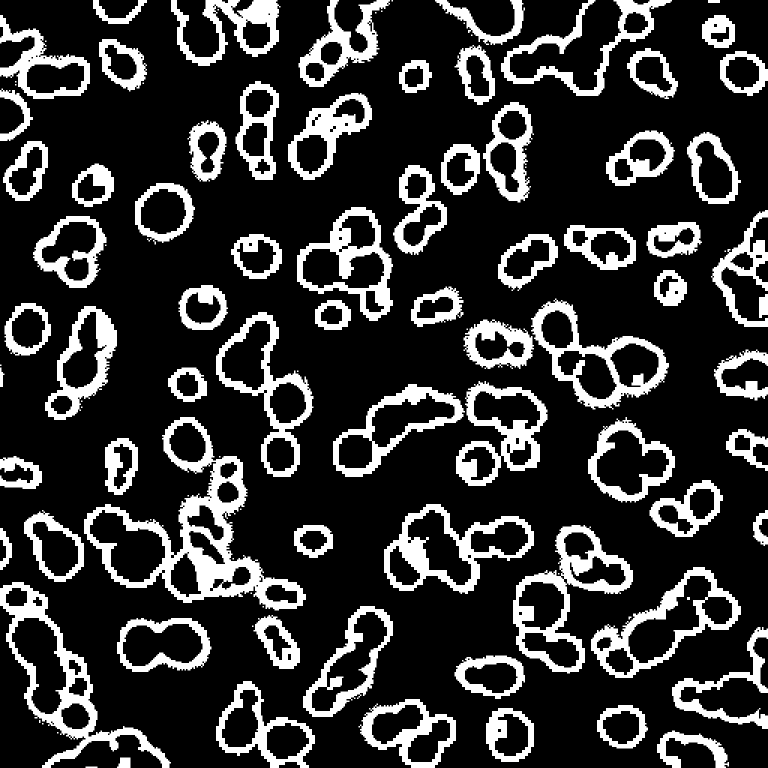
Reproduce this pattern procedurally as a Shadertoy shader.

```glsl
#define GRID 11.0          // colonies across the canvas
#define FILL 0.95          // share of grid places occupied
#define BUDDING 0.62       // share of cells carrying a bud
#define RADIUS_MIN 0.016
#define RADIUS_MAX 0.034
#define NECK 0.010         // softness of the join between cell and bud
#define WALL 0.0088        // outline thickness
#define WOBBLE 0.007       // irregularity of the outlines
#define FRAY 0.007         // reach of the speckled fringe
#define BLOCKS 256.0       // coarse stair steps across the canvas
#define GRAINS 512.0       // fine speckles across the canvas

const vec3 BACKGROUND = vec3(0.0);
const vec3 OUTLINE = vec3(1.0);

float hash(vec2 p) {
    vec3 q = fract(vec3(p.xyx) * 0.1031);
    q += dot(q, q.yzx + 33.33);
    return fract((q.x + q.y) * q.z);
}

float noise(vec2 p) {
    vec2 i = floor(p), f = fract(p);
    f = f * f * (3.0 - 2.0 * f);
    return mix(mix(hash(i), hash(i + vec2(1, 0)), f.x),
               mix(hash(i + vec2(0, 1)), hash(i + vec2(1, 1)), f.x), f.y);
}

float smoothMin(float a, float b, float k) {
    float h = max(k - abs(a - b), 0.0) / k;
    return min(a, b) - 0.25 * h * h * k;
}

// One cell, often with a bud, sometimes with a square inclusion
float colony(vec2 p, vec2 id) {
    float radius = mix(RADIUS_MIN, RADIUS_MAX, hash(id + 11.3));
    float angle = 6.2832 * hash(id + 23.7);
    vec2 dir = vec2(cos(angle), sin(angle));
    vec2 q = vec2(dot(p, dir), dot(p, vec2(-dir.y, dir.x)));
    vec2 stretch = vec2(0.93, 1.07);

    bool budding = hash(id + 37.1) < BUDDING;
    float budRadius = radius * mix(0.5, 0.95, hash(id + 41.9));
    float spacing = budding ? (radius + budRadius) * mix(0.78, 1.0, hash(id + 53.3)) : 0.0;
    vec2 mother = q + vec2(0.5 * spacing, 0.0);
    float d = length(mother * stretch) - radius;
    if (budding) {
        float bud = length(q - vec2(0.5 * spacing, 0.0)) - budRadius;
        d = smoothMin(d, bud, NECK);
    }
    if (hash(id + 67.7) < 0.22) {
        vec2 box = abs(p + dir * spacing * 0.5 - dir.yx * radius * 0.6);
        d = max(d, mix(0.002, 0.007, hash(id + 71.1)) - max(box.x, box.y));
    }
    return d;
}

// Distances to the nearest and second nearest colony
vec2 colonies(vec2 p) {
    vec2 base = floor(p * GRID);
    vec2 nearest = vec2(1.0);
    for (int y = -1; y <= 1; y++) {
        for (int x = -1; x <= 1; x++) {
            vec2 place = base + vec2(x, y);
            vec2 id = place + 40.0;
            if (hash(id + 5.9) > FILL) continue;
            vec2 jitter = vec2(hash(id + 83.1), hash(id + 97.7));
            float d = colony(p - (place + jitter) / GRID, id);
            nearest = d < nearest.x ? vec2(d, nearest.x) : vec2(nearest.x, min(nearest.y, d));
        }
    }
    return nearest;
}

// 1 on an outline, 0 elsewhere
float outlineMask(vec2 uv) {
    vec2 grain = floor(uv * GRAINS);
    vec2 p = (grain + 0.5) / GRAINS;
    float ragged = smoothstep(0.5, 0.85, noise(p * 15.0 + 7.0));
    if (ragged < 0.05) p = (floor(uv * BLOCKS) + 0.5) / BLOCKS;

    // Slow bends and small wobbles of the contour
    vec2 bend = vec2(noise(p * 28.0 + 3.0), noise(p * 28.0 + 61.0)) - 0.5;
    vec2 wobble = vec2(noise(p * 90.0 + 17.0), noise(p * 90.0 + 29.0)) - 0.5;
    vec2 d = colonies(p + WOBBLE * (bend + 0.4 * wobble));

    // Speckles grow outwards from the wall
    float speckle = hash(grain + 131.0);
    float fringe = d.x > 0.0 ? FRAY * ragged * speckle : 0.0;
    float edge = abs(d.x) - 0.5 * WALL - fringe;

    // Partitions where two colonies overlap
    if (d.y < 0.0 && noise(p * 12.0 + 47.0) > 0.45)
        edge = min(edge, 0.5 * (d.y - d.x - WALL));
    return step(edge, 0.0);
}

void mainImage(out vec4 fragColor, in vec2 fragCoord) {
    float size = min(iResolution.x, iResolution.y);
    float coverage = 0.0;
    // Four samples per pixel smooth the edges
    for (int i = 0; i < 4; i++) {
        vec2 offset = vec2(i % 2, i / 2) * 0.5 - 0.25;
        coverage += 0.25 * outlineMask((fragCoord + offset) / size);
    }
    fragColor = vec4(mix(BACKGROUND, OUTLINE, coverage), 1.0);
}
```
